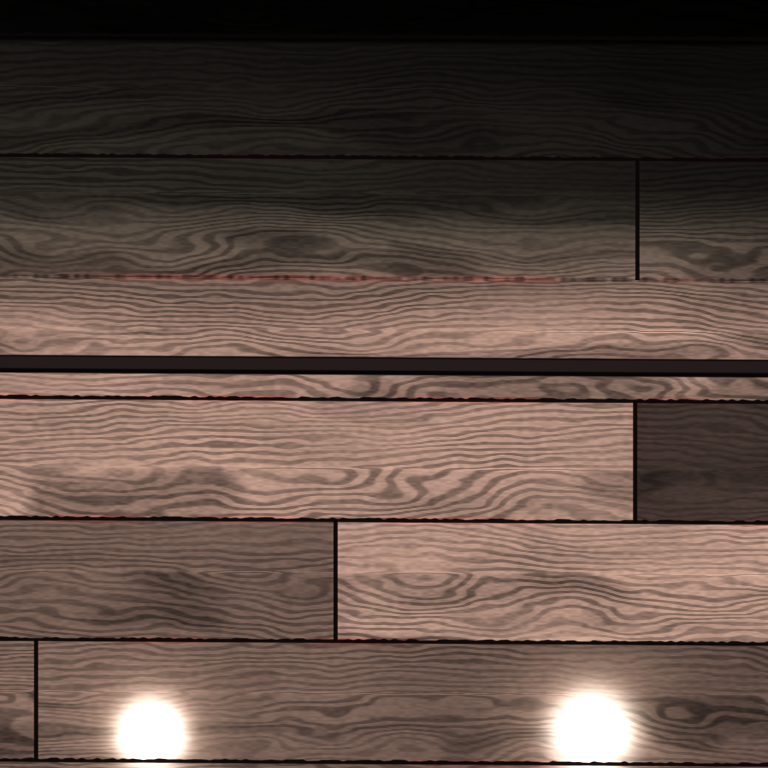
Give the GLSL for this texture, as a three.js fragment shader.

```glsl
varying vec2 vUv;

const float ROW_HEIGHT = 0.1575;
const float ROW_START = 0.0105;

float hash(vec2 p) {
  vec3 q = fract(p.xyx * vec3(0.1031, 0.1030, 0.0973));
  q += dot(q, q.yzx + 33.33);
  return fract((q.x + q.y) * q.z);
}

float noise(vec2 p) {
  vec2 i = floor(p), f = fract(p);
  f = f * f * (3.0 - 2.0 * f);
  return mix(mix(hash(i), hash(i + vec2(1.0, 0.0)), f.x),
             mix(hash(i + vec2(0.0, 1.0)), hash(i + 1.0), f.x), f.y);
}

// 1 inside a strip of the given half width, with soft edges
float strip(float d, float halfWidth, float soft) {
  return 1.0 - smoothstep(halfWidth - soft, halfWidth + soft, abs(d));
}

// Horizontal place of the butt joint; beyond the canvas for unbroken rows
float jointX(float row) {
  if (row > 3.5) return row < 4.5 ? 0.83 : 2.0;
  return 0.047 + 0.39 * row;
}

float boardTone(float row, float right, float x) {
  if (row < 0.5) return mix(0.47, 0.37, x);
  if (row < 1.5) return mix(0.42, 0.67, right);
  if (row < 2.5) return mix(0.65, 0.25, right);
  return 0.62;
}

// Brightness falling away towards the top
float wallLight(vec2 p) {
  float light = mix(1.0, 0.57, smoothstep(0.56, 0.69, p.y));
  light *= mix(1.0, 0.36, smoothstep(0.67, 0.77, p.y));
  light *= mix(1.0, 0.55, smoothstep(0.81, 0.93, p.y));
  light *= mix(1.0, mix(1.3, 0.65, p.x), smoothstep(0.66, 0.8, p.y));
  return light * (1.0 - 0.85 * smoothstep(0.943, 0.951, p.y));
}

// Wavy growth rings: fine above the board's midline, broad figure below it
float grain(vec2 p, float local, float mid, float seed) {
  float figure = 1.0 - smoothstep(mid - 0.015, mid + 0.015, local);
  vec2 q = vec2(p.x, (local - mid) * ROW_HEIGHT);
  vec2 shift = vec2(seed * 7.3, seed * 3.1);
  float wander = noise(q * vec2(4.0, 13.0) + shift) - 0.5;
  wander += 0.4 * (noise(q * vec2(11.0, 34.0) + shift) - 0.5);
  float arch = exp(-pow((p.x - 0.57) / 0.1, 2.0)) - exp(-pow((p.x - 0.43) / 0.09, 2.0));
  float rings = q.y * mix(125.0, 85.0, figure) + wander * mix(3.5, 7.0, figure);
  rings -= arch * 0.7 * step(5.5, seed) + q.x * 4.0 * step(3.5, seed) * step(seed, 4.5);
  rings += 0.7 * noise(p * vec2(32.0, 110.0));
  float lines = smoothstep(-0.6, 0.9, sin(6.2832 * rings));
  float strength = mix(0.12, 0.38, noise(p * vec2(6.0, 25.0) + shift));
  float bands = smoothstep(0.45, 0.85, noise(q * vec2(5.0, 38.0) + shift + wander * 2.0));
  float pores = noise(p * vec2(130.0, 420.0)) - 0.5;
  float ridge = strip(local - mid, 0.018, 0.018);
  return 1.1 - strength * lines - bands * mix(0.08, 0.27, figure) + 0.16 * pores + 0.1 * ridge;
}

// Lamp with a hot core and a wide, upward halo
vec3 lamp(vec2 p, vec2 center, float radius) {
  vec2 d = (p - center) / radius;
  float core = exp(-pow(dot(d, d), 1.6) * 0.75);
  float halo = exp(-dot(d, d) * 0.32);
  return vec3(1.0, 0.99, 0.96) * core * 1.15 + vec3(0.35, 0.29, 0.24) * halo;
}

void main() {
  // The boards sink slightly towards the right
  vec2 p = vec2(vUv.x, vUv.y + 0.0065 * vUv.x);
  float level = (p.y - ROW_START) / ROW_HEIGHT;
  float row = floor(level);
  float local = fract(level);
  float joint = jointX(row);
  float right = step(joint, p.x);
  float seed = row * 2.0 + right;
  float mid = row == 2.0 ? 0.43 : (row == 4.0 ? 0.7 : 0.57);

  // Wood
  vec3 hue = mix(vec3(1.0, 0.80, 0.71), vec3(1.0, 0.89, 0.77), smoothstep(0.59, 0.74, p.y));
  float tone = boardTone(row, right, p.x) * wallLight(p);
  vec3 color = hue * tone * grain(p, local, mid, seed);
  color *= 0.94 + 0.12 * noise(p * vec2(7.0, 12.0));

  // Lamps
  color += lamp(vUv, vec2(0.197, 0.043), 0.042);
  color += lamp(vUv, vec2(0.771, 0.046), 0.050);

  // Seams with ragged edges and a red fringe
  float nearest = floor(level + 0.5);
  float seamY = (level - nearest) * ROW_HEIGHT;
  float ragged = noise(vec2(p.x * 150.0, nearest * 9.0));
  float faint = nearest == 4.0 ? 1.0 : 0.0;
  float patches = smoothstep(0.4, 0.8, noise(vec2(p.x * 9.0, nearest * 5.0)));
  float fringe = strip(seamY, 0.004, 0.004) * patches * min(tone * 2.0, 1.0);
  color += vec3(0.14, -0.015, -0.01) * fringe;
  float seam = strip(seamY - 0.001 * (ragged - 0.5), 0.0018 + 0.0012 * ragged, 0.0013);
  color = mix(color, vec3(0.035, 0.022, 0.022), seam * mix(0.96, 0.5 * ragged, faint));

  // Butt joints
  color += vec3(0.07, 0.03, 0.02) * strip(p.x - joint, 0.005, 0.003) * tone;
  color = mix(color, vec3(0.035, 0.022, 0.022), strip(p.x - joint, 0.0027, 0.0013) * 0.96);

  // Dark rail with a black lower lip
  float rail = p.y - 0.5265;
  color = mix(color, vec3(0.025, 0.015, 0.015), strip(rail, 0.0115, 0.0015));
  color = mix(color, vec3(0.14, 0.105, 0.105), strip(rail - 0.002, 0.0078, 0.0016));

  gl_FragColor = vec4(clamp(color, 0.0, 1.0), 1.0);
}
```
